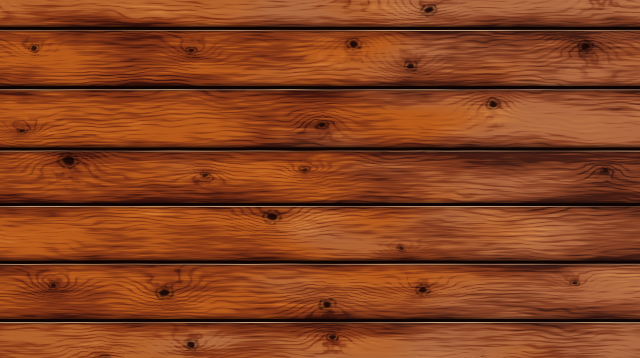
This texture is drawn by a Shadertoy shader. Its source:

```glsl
// Horizontal stained wood planks with knots, flowing grain and dark lit gaps.

#define BOARDS 6.125        // plank heights per canvas height
#define FIRST_GAP 0.484     // top partial plank, in plank heights
#define GAP_HALF 0.026      // half width of the dark gap
#define LIP_WIDTH 0.018     // thin bright lip under a gap
#define KNOT_CELL 2.19      // spacing of knots along a plank
#define KNOT_CHANCE 0.90
#define RING_COUNT 12.0     // grain lines per plank
#define GRAIN_DEPTH 0.32
#define FIBRE_DEPTH 0.36
#define EDGE_SHADE 0.40
#define STAIN_DEPTH 0.50    // broad light and dark patches

const vec3 GAP_COLOR  = vec3(0.05, 0.012, 0.012);
const vec3 DARK_WOOD  = vec3(0.27, 0.085, 0.05);
const vec3 MID_WOOD   = vec3(0.53, 0.215, 0.085);
const vec3 AMBER_WOOD = vec3(0.72, 0.35, 0.10);
const vec3 TAN_WOOD   = vec3(0.69, 0.41, 0.23);
const vec3 PALE_WOOD  = vec3(0.90, 0.60, 0.30);
const vec3 LIP_COLOR  = vec3(0.80, 0.65, 0.50);

vec2 hash2(vec2 p) {
    vec3 q = fract(p.xyx * vec3(0.1031, 0.1030, 0.0973));
    q += dot(q, q.yzx + 33.33);
    return fract((q.xx + q.yz) * q.zy);
}

float cornerSlope(vec2 cell, vec2 offset) {
    return dot(hash2(cell) * 2.0 - 1.0, offset);
}

// Gradient noise, about -0.7 to 0.7
float noise(vec2 p) {
    vec2 i = floor(p), f = p - i, e = vec2(0.0, 1.0);
    vec2 u = f * f * f * (f * (f * 6.0 - 15.0) + 10.0);
    return mix(mix(cornerSlope(i, f), cornerSlope(i + e.yx, f - e.yx), u.x),
               mix(cornerSlope(i + e.xy, f - e.xy), cornerSlope(i + e.yy, f - e.yy), u.x), u.y);
}

float fbm(vec2 p) {
    float sum = 0.0, amp = 1.0;
    for (int i = 0; i < 4; i++) {
        sum += amp * noise(p);
        p = p * 2.03 + 17.3;
        amp *= 0.5;
    }
    return sum;
}

// x: swelling of the grain field, y: dark core, z: stained halo
vec3 knots(vec2 p, float board) {
    vec3 total = vec3(0.0);
    float cell = floor(p.x / KNOT_CELL);
    for (float k = -1.0; k <= 1.0; k++) {
        vec2 id = vec2(cell + k + 40.0, board * 7.0 + 90.0);
        vec2 place = hash2(id), kind = hash2(id + 51.7);
        if (kind.x > KNOT_CHANCE) continue;
        float size = mix(0.055, 0.13, kind.y * kind.y);
        vec2 center = vec2((cell + k + mix(0.1, 0.9, place.x)) * KNOT_CELL,
                           mix(0.2, 0.8, place.y));
        vec2 d = p - center;
        d += 0.04 * vec2(noise(p * 7.0 + id), noise(p * 9.0 - id));
        float r = length(d * vec2(0.75, 1.0)) / size;
        float spread = length(d * vec2(0.5, 1.0)) / (size * 2.9);
        total.x += (2.0 + 26.0 * size) * exp(-spread * spread) * (place.x > 0.5 ? 1.0 : -1.0);
        // Dark heart inside a broken bark ring
        float bark = smoothstep(0.35, 0.0, abs(r - 1.0)) * (0.5 + noise(d * 14.0 + id));
        total.y += max(1.0 - smoothstep(0.3, 0.85, r), 0.8 * bark) * mix(0.7, 1.0, kind.y);
        total.z += exp(-0.16 * r * r);
    }
    return total;
}

vec3 woodColor(vec2 p, float board, float across) {
    vec2 q = vec2(p.x, p.y + board * 23.0 + 60.0);   // separate grain per plank
    vec3 knot = knots(p, board);

    // Contours of a warped height field become growth rings
    float field = RING_COUNT * p.y + 3.0 * fbm(q * vec2(0.4, 1.3))
                + 0.5 * noise(q * vec2(2.2, 5.0)) + knot.x;
    float wave = 0.5 + 0.5 * sin(6.2832 * field);
    float clarity = 1.0 - smoothstep(0.3, 0.75, fwidth(field));
    float figure = smoothstep(-0.3, 0.45, noise(q * vec2(0.5, 1.8) + 9.0) + 0.4 * knot.z);
    float ring = (pow(wave, 3.0) - 0.3) * clarity * mix(0.3, 1.0, figure);

    // Long fibres, broad stain and shaded plank edges
    float fibre = noise(q * vec2(1.0, 17.0)) + 0.9 * noise(q * vec2(2.8, 38.0));
    float stain = fbm(q * vec2(0.3, 1.5) + 31.0) + 0.7 * noise(q * vec2(0.55, 0.7) + 5.0);
    float edge = smoothstep(0.33, 0.0, p.y) + smoothstep(0.68, 1.0, p.y);
    float plank = hash2(vec2(board + 20.0, 4.0)).x;
    float outer = step(board, -0.5) + step(4.5, board);   // paler end planks

    float tone = 0.60 + 0.16 * (plank - 0.5) + 0.12 * outer + STAIN_DEPTH * stain
               + FIBRE_DEPTH * fibre - GRAIN_DEPTH * ring - 0.22 * knot.z
               - EDGE_SHADE * edge * (0.8 + 1.4 * noise(q * vec2(0.6, 2.0)));

    float dull = smoothstep(0.35, 0.95, across + 0.7 * noise(q * vec2(0.5, 1.6) + 77.0));
    vec3 light = mix(AMBER_WOOD, TAN_WOOD, clamp(0.85 * dull + 0.55 * outer, 0.0, 1.0));
    vec3 color = mix(DARK_WOOD, MID_WOOD, smoothstep(0.0, 0.48, tone));
    color = mix(color, light, smoothstep(0.42, 0.82, tone));
    color = mix(color, color.rrr * vec3(0.95, 0.60, 0.47), 0.32 * dull);

    // Pale glints between the rings
    float glint = smoothstep(0.75, 1.15, tone) * (1.0 - wave) * figure;
    color = mix(color, PALE_WOOD, 0.65 * glint);
    return mix(color, GAP_COLOR * 1.6, clamp(knot.y, 0.0, 0.92));
}

void mainImage(out vec4 fragColor, in vec2 fragCoord) {
    vec2 uv = fragCoord / iResolution.xy;
    float v = (1.0 - uv.y) * BOARDS - FIRST_GAP;
    v -= 0.065 * exp(-1.5 * (v - 2.0) * (v - 2.0));   // slightly uneven plank heights
    float board = floor(v), x = fragCoord.x / iResolution.y * BOARDS;
    vec3 color = woodColor(vec2(x, v - board), board, uv.x);

    // Dark gap with a worn, lit lip just below it
    float gap = floor(v + 0.5), d = v - gap;
    d += 0.006 * noise(vec2(x * 1.5, gap * 5.0 + 40.3));
    float aa = 0.6 * BOARDS / iResolution.y;
    float lip = 1.0 - smoothstep(-aa, aa, abs(d - GAP_HALF - 0.5 * LIP_WIDTH) - 0.5 * LIP_WIDTH);
    float wear = clamp(0.7 + 0.9 * noise(vec2(x * 0.7, gap * 3.0 + 12.4)), 0.2, 1.0);
    color *= 1.0 - 0.4 * (1.0 - smoothstep(GAP_HALF, 0.10, abs(d)));
    color = mix(color, LIP_COLOR, lip * wear);
    color = mix(color, GAP_COLOR, 1.0 - smoothstep(-aa, aa, abs(d) - GAP_HALF));
    fragColor = vec4(color, 1.0);
}
```
